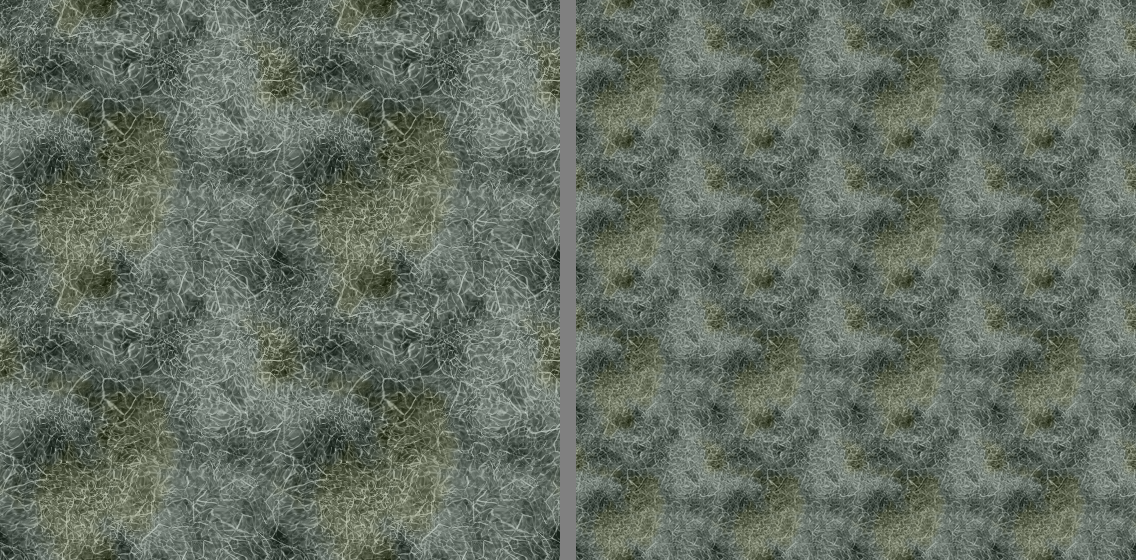
Left, the tile; right, the same tile 2 across and 2 down.
Write a Shadertoy shader that draws this texture.

```glsl
// Green marble: a dark stone ground crossed by a web of pale, broken veins.
// Four layers of wrapped cellular noise give veins from coarse to fine, bent by
// wrapped fractal noise; a density field shifts between open and crushed stone.

const float REPEATS = 2.0;          // whole tiles across the canvas
const float COARSE_CELLS = 9.0;     // vein cells per tile, doubled each layer
const int VEIN_LAYERS = 4;
const float VEIN_WIDTH = 0.0046;    // half width, in tiles
const float WARP = 0.08;
const float GROUND_TONE = 0.325;
const float CLOUD_CONTRAST = 0.50;
const float GRAIN_CONTRAST = 0.16;
const float CELL_CONTRAST = 0.05;
const vec4 OPEN_GAIN = vec4(0.38, 0.34, 0.19, 0.10);   // coarse to fine
const vec4 CRUSHED_GAIN = vec4(0.24, 0.27, 0.29, 0.27);
const vec3 GREEN_CAST = vec3(-0.036, 0.0, -0.046);
const vec3 OLIVE_CAST = vec3(0.008, 0.0, -0.035);
const vec3 SLATE_CAST = vec3(-0.006, 0.0, 0.014);

// Random pair for a lattice cell that wraps after "period" cells
vec2 cellHash(vec2 cell, float period, float seed) {
    uvec2 h = uvec2(floor(mod(cell + 0.5, period)));
    h += uvec2(uint(seed) * 131u, uint(period) * 57u);
    h = h * 1664525u + 1013904223u;
    h.x += h.y * 1664525u;
    h.y += h.x * 1664525u;
    h ^= h >> 16u;
    h.x += h.y * 1664525u;
    h.y += h.x * 1664525u;
    h ^= h >> 16u;
    return vec2(h >> 8u) / 16777216.0;
}

float noise(vec2 p, float period, float seed) {
    p *= period;
    vec2 cell = floor(p);
    vec2 f = p - cell;
    f = f * f * (3.0 - 2.0 * f);
    float a = cellHash(cell, period, seed).x;
    float b = cellHash(cell + vec2(1.0, 0.0), period, seed).x;
    float c = cellHash(cell + vec2(0.0, 1.0), period, seed).x;
    float d = cellHash(cell + vec2(1.0, 1.0), period, seed).x;
    return mix(mix(a, b, f.x), mix(c, d, f.x), f.y);
}

float fbm(vec2 p, float period, float seed) {
    float sum = 0.0;
    float gain = 0.5;
    for (int i = 0; i < 4; i++) {
        sum += gain * noise(p, period, seed);
        period *= 2.0;
        gain *= 0.5;
    }
    return sum / 0.9375;
}

// Cellular noise: distance to the cell border, border random, cell random
vec3 cellWeb(vec2 p, float period, float seed) {
    p *= period;
    vec2 home = floor(p);
    vec2 nearest = vec2(0.0), second = vec2(0.0);
    float d1 = 1e3, d2 = 1e3, id1 = 0.0, id2 = 0.0;
    for (int y = -1; y <= 1; y++) {
        for (int x = -1; x <= 1; x++) {
            vec2 cell = home + vec2(x, y);
            vec2 site = cellHash(cell, period, seed);
            float id = fract(site.x * 17.3 + site.y * 41.7);
            vec2 offset = cell + site - p;
            float d = dot(offset, offset);
            if (d < d1) {
                d2 = d1; second = nearest; id2 = id1;
                d1 = d; nearest = offset; id1 = id;
            } else if (d < d2) {
                d2 = d; second = offset; id2 = id;
            }
        }
    }
    float border = 0.5 * (d2 - d1) / max(length(second - nearest), 1e-3);
    return vec3(border, fract(id1 + id2), id1);
}

void mainImage(out vec4 fragColor, in vec2 fragCoord) {
    vec2 p = fragCoord / iResolution.xy * REPEATS;
    float pixel = REPEATS / min(iResolution.x, iResolution.y);
    float halfWidth = max(VEIN_WIDTH, 1.1 * pixel);

    // Large fields
    vec2 bend = vec2(fbm(p, 6.0, 1.0), fbm(p, 6.0, 2.0)) - 0.5;
    vec2 q = p + WARP * bend;
    float crushed = smoothstep(0.36, 0.62, fbm(p, 3.0, 3.0));
    float cloud = fbm(q, 5.0, 4.0) - 0.5;

    // Ground: clouds, grain and scattered dark pockets
    float tone = GROUND_TONE + CLOUD_CONTRAST * cloud;
    tone += GRAIN_CONTRAST * (noise(q, 110.0, 5.0) - 0.5);
    tone -= 0.09 * smoothstep(0.66, 0.80, fbm(q, 9.0, 6.0));

    // Vein webs, coarse to fine
    vec4 gain = mix(OPEN_GAIN, CRUSHED_GAIN, crushed);
    float cells = COARSE_CELLS;
    for (int i = 0; i < VEIN_LAYERS; i++) {
        float seed = 10.0 + float(i);
        vec3 web = cellWeb(q, cells, seed);
        float vein = 1.0 - smoothstep(0.0, halfWidth * cells, web.x);
        float strength = mix(0.15, 1.0, web.y * web.y);
        strength *= 0.55 + 0.9 * noise(p, cells, seed + 20.0);
        tone += gain[i] * vein * strength;
        tone += CELL_CONTRAST * (web.z - 0.5) * smoothstep(0.0, 0.15, web.x);
        cells *= 2.0;
    }

    // Soft limit on highlights, then drifting green casts
    tone = min(tone, 0.62 + 0.45 * max(tone - 0.62, 0.0));
    float olive = smoothstep(0.50, 0.68, fbm(p, 4.0, 7.0));
    vec3 colour = vec3(max(tone, 0.13)) + GREEN_CAST + mix(SLATE_CAST, OLIVE_CAST, olive);
    fragColor = vec4(clamp(colour, 0.0, 1.0), 1.0);
}
```
